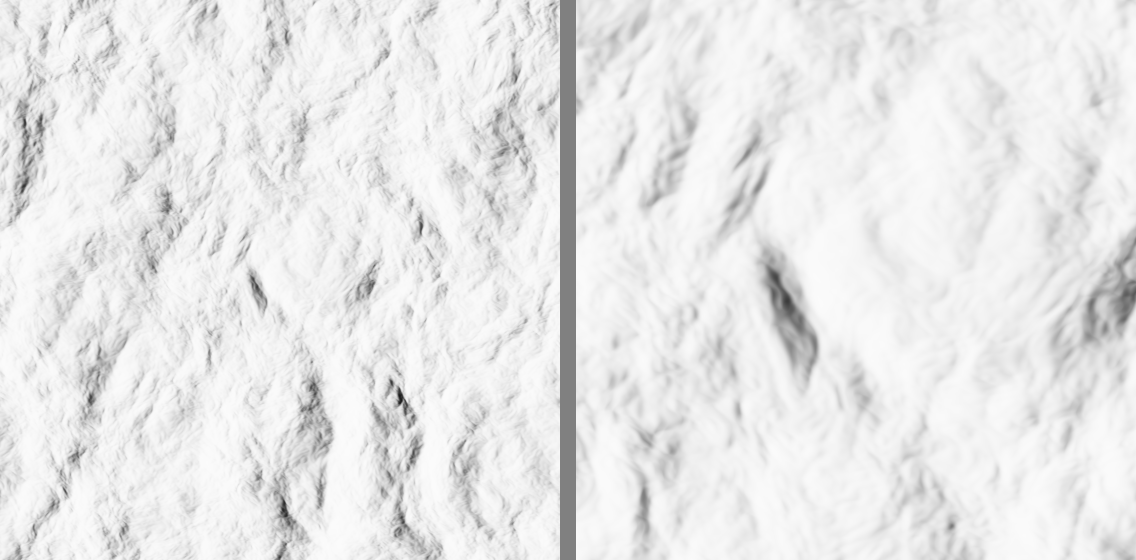
Left: the whole. Right: its middle third, enlarged.
Write a WebGL 1 fragment shader that draws this texture.

```glsl
precision highp float;
// Draws rough white plaster: creased lumps and leaning ledges in raking light.

uniform vec2 u_resolution;

const vec2  LIGHT_DIR    = vec2(0.98, -0.2);   // direction the light travels
const vec2  STREAK_DIR   = vec2(0.27, -0.96);  // direction the ledges run
const float STREAK_SQUASH = 0.55;  // frequency of coarse lumps along the ledges
const float BASE_FREQ    = 4.3;    // coarsest lumps per canvas
const float LACUNARITY   = 1.9;
const float ROUGHNESS    = 0.86;   // slope kept from octave to octave
const float BASE_SLOPE   = 0.68;
const float CREASE_WIDTH = 0.04;
const float WARP_COARSE  = 0.04;
const float WARP_FINE    = 0.011;
const float WARP_CHIP    = 0.004;  // ragged edges of the ledges
const float SAMPLE_STEP  = 0.002;  // half width of the slope sample
const float SLOPE_GAIN   = 1.62;
const float SHADE_MEDIAN = 0.05;
const float WHITE        = 0.985;

// Unit gradient at a lattice point.
vec2 latticeGradient(vec2 cell) {
  float h = fract(sin(dot(cell, vec2(127.1, 311.7))) * 43758.5453);
  float angle = 6.28319 * h;
  return vec2(cos(angle), sin(angle));
}

float gradientNoise(vec2 p) {
  vec2 cell = floor(p);
  vec2 f = p - cell;
  vec2 w = f * f * f * (f * (f * 6.0 - 15.0) + 10.0);
  vec2 e = vec2(1.0, 0.0);
  float a = dot(latticeGradient(cell), f);
  float b = dot(latticeGradient(cell + e.xy), f - e.xy);
  float c = dot(latticeGradient(cell + e.yx), f - e.yx);
  float d = dot(latticeGradient(cell + e.xx), f - e.xx);
  return mix(mix(a, b, w.x), mix(c, d, w.x), w.y);
}

vec2 noisePair(vec2 p) {
  return vec2(gradientNoise(p + 7.3), gradientNoise(p + 41.9));
}

// Height of the plaster: rounded lumps that meet in creases.
float relief(vec2 p) {
  p += WARP_COARSE * noisePair(p * 4.0);
  p += WARP_FINE * noisePair(p * 14.0);
  p += WARP_CHIP * noisePair(p * 38.0);
  vec2 across = vec2(-STREAK_DIR.y, STREAK_DIR.x);
  vec2 q = vec2(dot(p, across), dot(p, STREAK_DIR));

  float height = 0.0;
  float freq = BASE_FREQ;
  float slope = BASE_SLOPE;
  float squash = STREAK_SQUASH;
  for (int i = 0; i < 6; i++) {
    vec2 lumps = q * vec2(1.0, squash) * freq;
    float n = gradientNoise(lumps + 17.0 * float(i) + 3.7);
    height += slope / freq * sqrt(n * n + CREASE_WIDTH * CREASE_WIDTH);
    freq *= LACUNARITY;
    slope *= ROUGHNESS;
    squash = mix(squash, 1.0, 0.5);  // fine grain loses its direction
  }
  return height;
}

void main() {
  vec2 p = gl_FragCoord.xy / u_resolution.y;

  // Fall of the surface along the light; positive faces lie in shade.
  vec2 offset = LIGHT_DIR * SAMPLE_STEP;
  float fall = (relief(p - offset) - relief(p + offset)) / (2.0 * SAMPLE_STEP);

  // Exponential response: mostly white, with rare deep shadows rolled off.
  float shade = SHADE_MEDIAN * exp(SLOPE_GAIN * fall);
  shade /= 1.0 + shade;

  gl_FragColor = vec4(vec3(WHITE - shade), 1.0);
}
```
